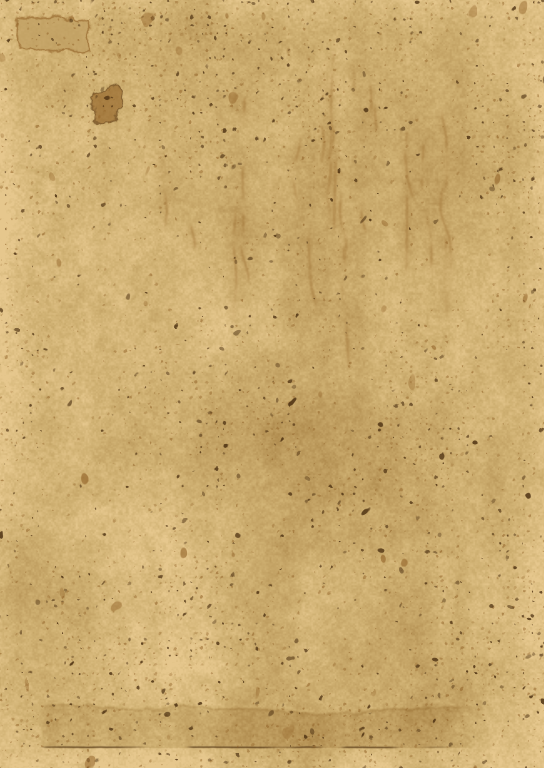
This texture is drawn by a WebGL 1 fragment shader. Its source:

```glsl
precision highp float;
// Aged, foxed parchment with clouds, drip stains, specks, peeled scraps and a tide line.
uniform vec2 u_resolution;

const vec3 PAPER_DARK = vec3(0.70, 0.56, 0.32);
const vec3 PAPER_MID = vec3(0.81, 0.69, 0.445);
const vec3 PAPER_LIGHT = vec3(0.89, 0.77, 0.54);
const vec3 STAIN = vec3(0.62, 0.44, 0.20);
const vec3 SPECK = vec3(0.29, 0.18, 0.06);
const vec3 RUST = vec3(0.56, 0.37, 0.14);
const float BASE_TONE = 0.63;
const float CLOUD_CONTRAST = 1.15;
const float GRAIN_CONTRAST = 0.24;
const float DRIP_STRENGTH = 0.34;
const float TIDE_HEIGHT = 0.074;
const float FOLD_HEIGHT = 0.027;

float hash(vec2 p) {
  vec3 q = fract(vec3(p.xyx) * 0.1031);
  q += dot(q, q.yzx + 33.33);
  return fract((q.x + q.y) * q.z);
}

float noise(vec2 p) {
  vec2 i = floor(p), f = fract(p);
  f = f * f * (3.0 - 2.0 * f);
  return mix(mix(hash(i), hash(i + vec2(1, 0)), f.x),
             mix(hash(i + vec2(0, 1)), hash(i + vec2(1, 1)), f.x), f.y);
}

float fbm(vec2 p) {
  float sum = 0.0, amp = 0.5;
  for (int i = 0; i < 5; i++) {
    sum += amp * noise(p);
    p = mat2(1.6, 1.2, -1.2, 1.6) * p + 17.3;
    amp *= 0.5;
  }
  return sum / 0.97;
}

// Ragged dots of varied size, one possible dot per cell.
float specks(vec2 p, float cells, float density, float radius) {
  vec2 q = p * cells + 0.35 * noise(p * cells * 1.7);
  vec2 id = floor(q);
  vec2 centre = 0.3 + 0.4 * vec2(hash(id + 3.1), hash(id + 71.7));
  float size = radius * mix(0.35, 1.0, pow(hash(id + 29.3), 2.0));
  float ragged = 0.5 * size * (noise(p * cells * 6.0) - 0.5);
  float soft = 0.5 * cells / 512.0;
  float dot1 = 1.0 - smoothstep(size - soft, size + soft, length(fract(q) - centre) + ragged);
  return dot1 * step(hash(id + 11.9), density) * mix(0.45, 1.0, hash(id + 47.0));
}

// Thin wavering runs of brown, each with a faint halo.
float drips(vec2 p) {
  float sum = 0.0;
  for (int i = 0; i < 28; i++) {
    float k = float(i);
    float top = mix(0.70, 0.95, hash(vec2(k, 5.0)));
    float len = mix(0.04, 0.22, pow(hash(vec2(k, 9.0)), 1.5));
    float along = (top - p.y) / len;
    float x = mix(0.13, 0.58, hash(vec2(k, 2.0))) + 0.013 * (noise(vec2(k * 7.0, p.y * 22.0)) - 0.5)
            + 0.12 * (hash(vec2(k, 4.0)) - 0.35) * (top - p.y);
    float d = abs(p.x - x);
    float fade = smoothstep(0.0, 0.2, along) * (1.0 - smoothstep(0.75, 1.0, along));
    float patchy = smoothstep(0.2, 0.75, noise(vec2(k * 3.0, p.y * 45.0)));
    sum += fade * (patchy * exp(-d * d / 5e-6) + 0.25 * exp(-d * d / 1e-4));
  }
  return min(sum, 1.3);
}

// Signed distance to a box.
float box(vec2 p, vec2 halfSize) {
  vec2 d = abs(p) - halfSize;
  return length(max(d, 0.0)) + min(max(d.x, d.y), 0.0);
}

void main() {
  vec2 p = gl_FragCoord.xy / u_resolution.y;
  float width = u_resolution.x / u_resolution.y;
  float edge = min(min(p.x, width - p.x), min(p.y, 1.0 - p.y));
  float rough = fbm(p * 45.0) - 0.5;

  // Clouds, vertical fibres and grain
  float tone = BASE_TONE + CLOUD_CONTRAST * (fbm(p * 5.0 + 4.0) - 0.5);
  tone += 0.35 * rough + 0.22 * (noise(p * vec2(45.0, 5.0)) - 0.5);
  tone += GRAIN_CONTRAST * (noise(p * 230.0) + noise(p * 460.0) - 1.0);
  vec2 smudge = (p - vec2(0.30, 0.42)) / vec2(0.30, 0.10);
  tone -= 0.22 * exp(-dot(smudge, smudge));
  tone += 0.22 * (1.0 - smoothstep(0.0, 0.05, edge + 0.05 * rough));

  // Tide-stained band with a darker rim and a fold below
  float tide = TIDE_HEIGHT + 0.022 * (fbm(vec2(p.x * 16.0, 2.0)) - 0.5) + 0.008 * rough;
  float span = smoothstep(0.05, 0.065, p.x) * (1.0 - smoothstep(0.58, 0.65, p.x + 0.06 * rough));
  float band = smoothstep(FOLD_HEIGHT - 0.002, FOLD_HEIGHT, p.y) * (1.0 - smoothstep(tide - 0.002, tide + 0.002, p.y));
  tone -= span * (0.30 * band + 0.28 * exp(-pow((p.y - tide) / 0.0022, 2.0)));

  vec3 color = mix(PAPER_DARK, PAPER_MID, clamp(tone / 0.6, -0.4, 1.0));
  color = mix(color, PAPER_LIGHT, clamp((tone - 0.6) / 0.4, 0.0, 1.15));
  color = mix(color, STAIN, DRIP_STRENGTH * drips(p));
  float fold = exp(-pow((p.y - FOLD_HEIGHT - 0.001 * rough) / 0.0013, 2.0));
  color = mix(color, SPECK, 0.6 * span * fold * smoothstep(0.15, 0.6, noise(vec2(p.x * 30.0, 8.0))));

  // Peeled scrap with a torn lower edge, and a small brown scab
  float scrap = box(p - vec2(0.070, 0.955), vec2(0.048, 0.022)) + 0.022 * rough
              + 0.25 * max(abs(p.x - 0.07) - 0.025, 0.0) * smoothstep(0.98, 0.93, p.y);
  color = mix(color, vec3(0.75, 0.62, 0.38), 0.7 * (1.0 - smoothstep(-0.001, 0.001, scrap)));
  color = mix(color, RUST, 0.6 * exp(-pow(scrap / 0.0014, 2.0)));
  vec2 s = mat2(0.86, 0.5, -0.5, 0.86) * (p - vec2(0.139, 0.867));
  float scab = length(s * vec2(1.0, 0.72)) - 0.017 + 0.035 * rough;
  color = mix(color, RUST, 0.6 * (1.0 - smoothstep(-0.001, 0.002, scab)));
  color = mix(color, SPECK, 0.4 * exp(-pow(scab / 0.0015, 2.0)));

  // Foxing: clustered dots from dust to blots, thicker near the borders
  float cluster = smoothstep(0.38, 0.75, fbm(p * vec2(9.0, 6.0) + 31.0));
  cluster += 0.5 * (1.0 - smoothstep(0.0, 0.07, edge));
  color = mix(color, RUST, 0.55 * specks(p, 150.0, 0.06 + 0.22 * cluster, 0.30));
  color = mix(color, SPECK, 0.85 * specks(p + 3.7, 95.0, 0.04 + 0.16 * cluster, 0.24));
  color = mix(color, SPECK, 0.85 * specks(p + 8.2, 42.0, 0.03 + 0.12 * cluster, 0.17));
  color = mix(color, RUST, 0.6 * specks(p * vec2(1.0, 0.7) + 5.4, 26.0, 0.05 + 0.08 * cluster, 0.17));

  gl_FragColor = vec4(clamp(color, 0.0, 1.0), 1.0);
}
```
